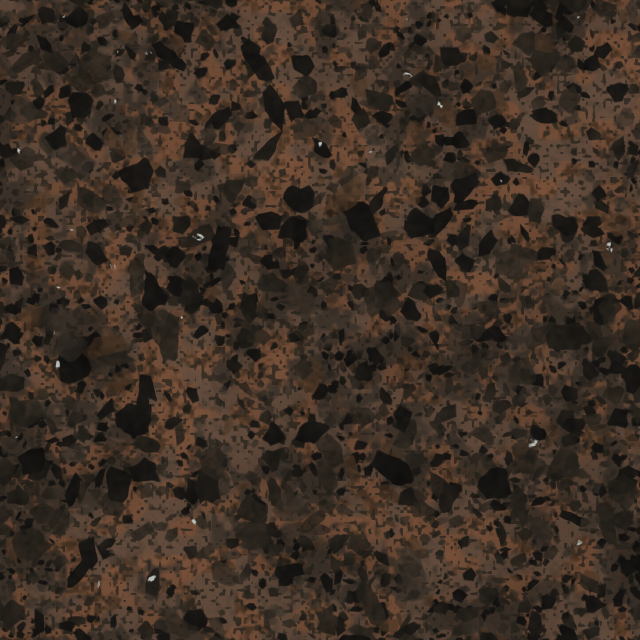
Reproduce this texture procedurally as a WebGL 1 fragment shader.

```glsl
precision highp float;
// Polished dark stone: a speckled rust-brown matrix filled with angular chips.
// Each chip is an intersection of random half-planes in a jittered grid cell;
// layers go from fine to coarse, then a few tiny bright glints are added.
uniform vec2 u_resolution;

const vec3 BLACK = vec3(0.082, 0.076, 0.068);
const vec3 DARK  = vec3(0.155, 0.137, 0.110);
const vec3 SMOKE = vec3(0.220, 0.190, 0.160);
const vec3 BROWN = vec3(0.255, 0.180, 0.122);
const vec3 TAUPE = vec3(0.325, 0.262, 0.218);
const vec3 RUST  = vec3(0.415, 0.280, 0.200);
const vec3 GLINT = vec3(0.720, 0.740, 0.720);

const float EDGE = 0.0017;        // softness of chip borders
const float WARP = 0.22;          // bending of chip outlines
const float CLUMPING = 1.1;       // how unevenly chips gather
const float SHADE = 0.34;         // strength of broad light and dark areas
const float GLINT_CELLS = 15.0;
const float GLINT_CHANCE = 0.10;
const float TAU = 6.2831853;

float hash(vec2 p) {
  vec3 q = fract(p.xyx * vec3(0.1031, 0.1030, 0.0973));
  q += dot(q, q.yzx + 33.33);
  return fract((q.x + q.y) * q.z);
}

vec2 hash2(vec2 p) {
  return vec2(hash(p), hash(p + 71.7));
}

float noise(vec2 p) {
  vec2 i = floor(p), f = fract(p);
  f = f * f * (3.0 - 2.0 * f);
  return mix(mix(hash(i), hash(i + vec2(1.0, 0.0)), f.x),
             mix(hash(i + vec2(0.0, 1.0)), hash(i + 1.0), f.x), f.y);
}

vec2 rotate(vec2 p, float a) {
  float c = cos(a), s = sin(a);
  return vec2(c * p.x - s * p.y, s * p.x + c * p.y);
}

// Broad field from 0 (open matrix) to 1 (crowded, dark).
float crowding(vec2 uv) {
  return 0.55 * noise(uv * 7.0 + 17.0) + 0.45 * noise(uv * 16.0 + 3.0);
}

// Signed distance to an irregular five-sided shard of radius about one.
float shard(vec2 p, vec2 seed) {
  float d = -10.0;
  for (int i = 0; i < 5; i++) {
    vec2 h = hash2(seed + float(i) * 13.1);
    float a = TAU * (float(i) + 0.8 * (h.x - 0.5)) / 5.0;
    d = max(d, dot(p, vec2(cos(a), sin(a))) - 0.6 - 0.45 * h.y);
  }
  return max(d, length(p) - 1.12);
}

float edgeWidth() {
  return max(EDGE, 0.7 / u_resolution.y);
}

// Rust ground with taupe and smoky patches and fine dark specks.
vec3 matrixColor(vec2 uv) {
  float grain = 0.55 * noise(uv * 60.0) + 0.45 * noise(uv * 160.0 + 9.0);
  vec3 col = mix(BROWN, RUST, smoothstep(0.16, 0.56, grain));
  col = mix(col, TAUPE, 0.75 * smoothstep(0.38, 0.64, noise(uv * 34.0 + 31.0)));
  float patches = 0.4 * noise(uv * 26.0 + 57.0) + 0.25 * noise(uv * 90.0 + 5.0)
                + 0.35 * crowding(uv);
  col = mix(col, SMOKE * 0.92, 0.8 * smoothstep(0.50, 0.62, patches));
  float specks = smoothstep(0.62, 0.84, noise(uv * 180.0 + 83.0));
  return mix(col, DARK, 0.8 * specks);
}

vec3 chipColor(float tone) {
  vec3 col = mix(BLACK, DARK, smoothstep(0.22, 0.55, tone));
  col = mix(col, SMOKE, smoothstep(0.68, 0.85, tone));
  return mix(col, BROWN * 1.15, step(0.90, tone));
}

// Lays one grid of chips over the given colour.
vec3 addChips(vec3 col, vec2 uv, float cells, float density, float salt) {
  vec2 g = uv * cells + salt;
  vec2 base = floor(g);
  vec2 bend = vec2(noise(uv * 85.0 + salt), noise(uv * 85.0 + salt + 40.0)) - 0.5;
  for (int y = -1; y <= 1; y++) {
    for (int x = -1; x <= 1; x++) {
      vec2 id = base + vec2(float(x), float(y));
      vec2 seed = id + salt * 3.7;
      vec2 center = id + 0.12 + 0.76 * hash2(seed + 3.0);
      float clump = crowding((center - salt) / cells) - 0.5;
      if (hash(seed + 11.0) > density + CLUMPING * clump) continue;
      float radius = mix(0.24, 0.48, hash(seed + 23.0));
      float stretch = 1.0 + 0.6 * pow(hash(seed + 37.0), 2.0);
      vec2 p = rotate(g - center, TAU * hash(seed + 41.0)) / radius;
      p = p * vec2(1.0 / stretch, stretch) + WARP * bend;
      float d = shard(p, seed) * radius / cells;
      float w = edgeWidth();
      float tone = hash(seed + 53.0);
      float sheen = 0.94 + 0.22 * p.x * hash(seed + 61.0)
                  + 0.3 * (noise(uv * 100.0 + seed) - 0.4);
      float opacity = mix(0.96, 0.62, smoothstep(0.3, 0.9, tone));
      col = mix(col, chipColor(tone) * sheen, opacity * smoothstep(w, -w, d));
    }
  }
  return col;
}

// Rare broken flecks of bright mineral.
vec3 addGlints(vec3 col, vec2 uv) {
  vec2 g = uv * GLINT_CELLS, id = floor(g);
  vec2 p = (g - id - 0.2 - 0.6 * hash2(id + 5.0)) / GLINT_CELLS;
  float radius = mix(0.002, 0.008, pow(hash(id + 19.0), 2.0));
  p = rotate(p, TAU * hash(id + 29.0)) * vec2(0.8, 1.4);
  float cover = smoothstep(edgeWidth(), -edgeWidth(), shard(p / radius, id) * radius);
  float broken = smoothstep(0.2, 0.65, noise(uv * 210.0 + 47.0));
  return mix(col, GLINT, cover * broken * step(hash(id + 101.0), GLINT_CHANCE));
}

void main() {
  vec2 uv = gl_FragCoord.xy / u_resolution.y;
  vec3 col = matrixColor(uv);
  col = addChips(col, uv, 66.0, 0.42, 7.3);
  col = addChips(col, uv, 38.0, 0.50, 19.6);
  col = addChips(col, uv, 24.0, 0.52, 43.1);
  col = addChips(col, uv, 16.5, 0.46, 61.8);
  col *= 1.0 - SHADE * (crowding(uv) - 0.5);
  gl_FragColor = vec4(addGlints(col, uv), 1.0);
}
```
